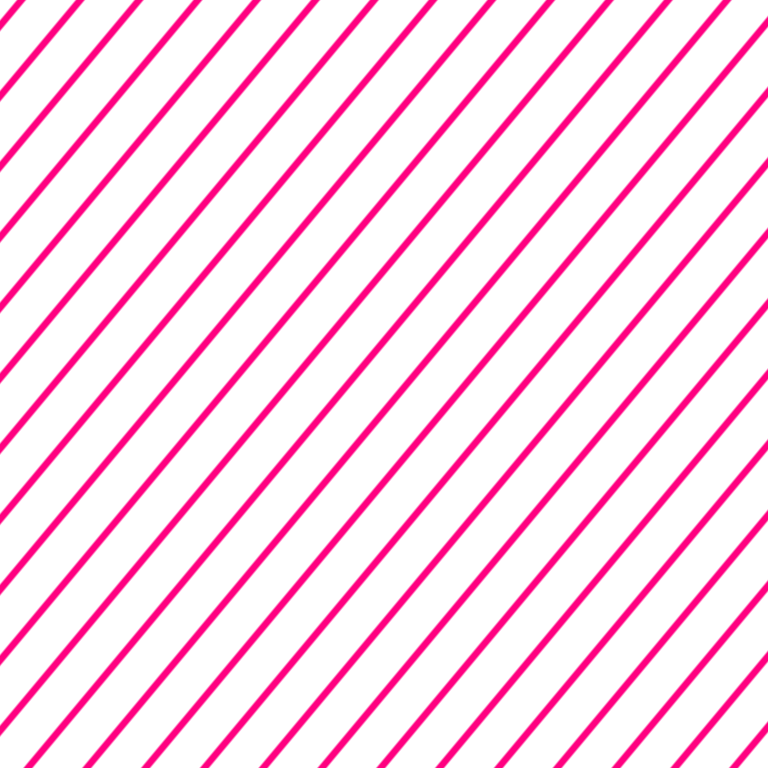
A WebGL 2 fragment shader for this pattern:

```glsl
#version 300 es
precision highp float;
// Thin hot-pink diagonal stripes rising to the right on white.
// A linear phase counts about 13 stripes across and 11 down; the distance
// to the nearest whole phase gives each stripe its width and soft edge.

uniform vec2 u_resolution;
out vec4 fragColor;

// Distance in canvas units to the nearest stripe centre line
float stripeDistance(vec2 p) {
    vec2 repeats = vec2(13.06, -10.89);
    float phase = dot(p, repeats) + 0.525;
    return abs(fract(phase + 0.5) - 0.5) / length(repeats);
}

void main() {
    vec2 p = gl_FragCoord.xy / u_resolution.y;

    // Slightly soft edge, never thinner than a pixel
    float softness = max(0.0017, 0.7 / u_resolution.y);
    float halfWidth = 0.0044;
    float ink = 1.0 - smoothstep(halfWidth - softness, halfWidth + softness, stripeDistance(p));

    vec3 paper = vec3(1.0);
    vec3 hotPink = vec3(1.0, 0.0, 0.502);
    fragColor = vec4(mix(paper, hotPink, ink), 1.0);
}
```
